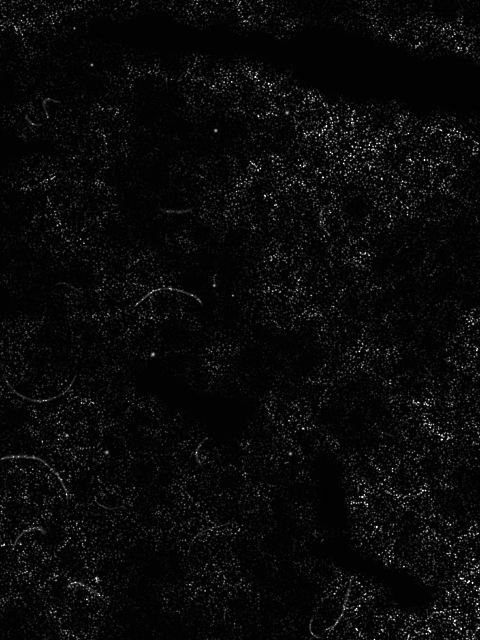
Give the GLSL for this texture, as a WebGL 1 fragment shader.

```glsl
precision highp float;
uniform vec2 u_resolution;

#define GRAIN_SCALE 300.0
#define GRAIN_GAIN 0.78
#define CELL_SCALE 24.0
#define FIBRE_COUNT 18
#define CLUMP_COUNT 16
#define FIBRE_WIDTH 0.0017
#define BLACK_LEVEL 0.006

float hash(vec2 p) {
  vec3 q = fract(p.xyx * vec3(0.1031, 0.1030, 0.0973));
  q += dot(q, q.yzx + 33.33);
  return fract((q.x + q.y) * q.z);
}

vec2 hash2(vec2 p) {
  return vec2(hash(p + 17.3), hash(p + 71.9));
}

float noise(vec2 p) {
  vec2 i = floor(p), f = fract(p);
  f = f * f * (3.0 - 2.0 * f);
  return mix(mix(hash(i), hash(i + vec2(1, 0)), f.x),
             mix(hash(i + vec2(0, 1)), hash(i + vec2(1, 1)), f.x), f.y);
}

float fbm(vec2 p) {
  float sum = 0.0, amp = 0.53;
  for (int i = 0; i < 4; i++) {
    sum += amp * noise(p);
    p = p * 2.03 + 11.7;
    amp *= 0.5;
  }
  return sum;
}

float segment(vec2 p, vec2 a, vec2 b) {
  vec2 ap = p - a, ab = b - a;
  return length(ap - ab * clamp(dot(ap, ab) / dot(ab, ab), 0.0, 1.0));
}

// Bright seams between rounded dark cell bodies
float lace(vec2 p) {
  vec2 i = floor(p), f = fract(p);
  float near = 9.0, next = 9.0;
  for (int y = -1; y <= 1; y++)
    for (int x = -1; x <= 1; x++) {
      vec2 o = vec2(x, y);
      float d = length(o + hash2(i + o) - f);
      next = min(next, max(near, d));
      near = min(near, d);
    }
  return exp(-4.0 * (next - near));
}

// Scattered soft dots: most faint, few bright
float grains(vec2 p) {
  vec2 i = floor(p), f = fract(p);
  float sum = 0.0;
  for (int y = -1; y <= 1; y++)
    for (int x = -1; x <= 1; x++) {
      vec2 o = vec2(x, y);
      vec2 d = o + hash2(i + o) - f;
      float h = hash(i + o + 5.1);
      sum += h * h * h * exp(-7.0 * dot(d, d));
    }
  return sum;
}

// Dark open channels through the tissue
float channels(vec2 p) {
  float d = segment(p, vec2(0.18, 0.95), vec2(0.50, 0.92)) - 0.025;
  d = min(d, segment(p, vec2(0.50, 0.91), vec2(0.76, 0.85)) - 0.045);
  d = min(d, segment(p, vec2(0.24, 0.41), vec2(0.35, 0.35)) - 0.025);
  d = min(d, segment(p, vec2(0.51, 0.26), vec2(0.53, 0.19)) - 0.018);
  d = min(d, segment(p, vec2(0.53, 0.14), vec2(0.66, 0.07)) - 0.018);
  d = min(d, segment(p, vec2(0.00, 0.77), vec2(0.08, 0.77)) - 0.012);
  return smoothstep(-0.01, 0.03, d);
}

// Thin curved fibres, each a short piece of a circle
float fibres(vec2 p) {
  float sum = 0.0;
  for (int k = 0; k < FIBRE_COUNT; k++) {
    vec2 id = vec2(float(k), 3.0);
    vec2 q = p - hash2(id) * vec2(0.75, 0.85);
    float radius = mix(0.015, 0.09, pow(hash(id + 9.0), 2.0));
    float turn = 6.2832 * hash(id + 21.0);
    float facing = dot(normalize(q + 1e-5), vec2(cos(turn), sin(turn)));
    float reach = mix(0.85, 0.3, hash(id + 33.0));
    float d = (length(q) - radius) / FIBRE_WIDTH;
    sum += exp(-d * d) * smoothstep(reach, reach + 0.15, facing)
         * mix(0.25, 1.0, hash(id + 45.0));
  }
  return sum;
}

// Small bright patches, more of them to the right and below
float clumps(vec2 p) {
  float sum = 0.0;
  for (int k = 0; k < CLUMP_COUNT; k++) {
    vec2 h = hash2(vec2(float(k), 57.0));
    vec2 q = p - vec2(0.75 * sqrt(h.x), pow(h.y, 1.3));
    float size = mix(0.005, 0.014, hash(h * 91.0));
    sum += exp(-dot(q, q) / (size * size)) * mix(0.3, 1.2, hash(h * 37.0));
  }
  return sum;
}

// Rare solid spots
float spots(vec2 p) {
  vec2 i = floor(p), d = fract(p) - mix(vec2(0.2), vec2(0.8), hash2(i));
  float h = hash(i + 8.0);
  float size = mix(0.04, 0.09, hash(i + 2.0));
  return step(0.97, h) * exp(-dot(d, d) / (size * size));
}

void main() {
  vec2 p = gl_FragCoord.xy / u_resolution.y;
  vec2 wobble = vec2(noise(p * 32.0), noise(p * 32.0 + 40.0)) - 0.5;
  vec2 bent = p + 0.014 * wobble;

  // Tissue density
  float region = 0.38 + 0.45 * smoothstep(0.25, 0.68, p.x) + 0.4 * abs(p.y - 0.45);
  float patches = 0.25 + 1.5 * smoothstep(0.28, 0.72, fbm(p * 9.0));
  float chains = 0.35 + 1.3 * noise(bent * 75.0);
  float open = channels(p + 0.03 * wobble);
  float density = region * patches * chains * open * (0.22 + 0.95 * lace(bent * CELL_SCALE));

  // Bright structures, beaded along their length
  float fibre = fibres(bent) * (0.3 + 0.9 * noise(p * 110.0));
  float bright = 1.3 * fibre + 1.6 * clumps(bent) * noise(p * 130.0);
  float light = GRAIN_GAIN * grains(p * GRAIN_SCALE) * (density + bright);
  light += 0.28 * fibre + 0.7 * spots(p * 32.0);

  gl_FragColor = vec4(vec3(min(BLACK_LEVEL + light, 1.0)), 1.0);
}
```
